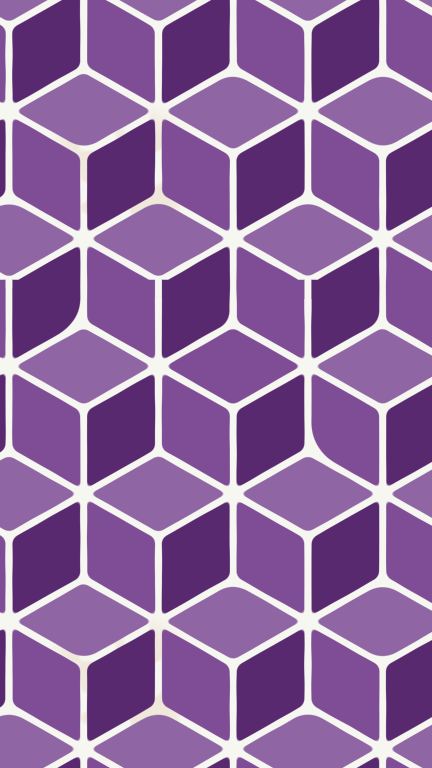
A WebGL 2 fragment shader for this pattern:

```glsl
#version 300 es
precision highp float;
// Tumbling-block lattice of purple rhombi with rounded corners and pale, lightly worn joints.

#define COLUMNS 2.89            // cubes across the canvas width
#define ROW_SCALE 1.0147        // vertical squeeze of the regular lattice
#define ORIGIN vec2(0.06, 0.127)
#define HALF_LINE 0.0232
#define ACUTE_ROUND 0.042
#define OBTUSE_ROUND 0.036
#define SOFT_ROUND 0.098
#define WOBBLE 0.004
#define SEAM_HEIGHT 0.01

uniform vec2 u_resolution;
out vec4 fragColor;

const float H = 0.2886751;      // half height of one rhombus
const float S = 0.8660254;      // row spacing, sin 60
const vec3 LIGHT = vec3(0.56, 0.396, 0.64);
const vec3 MEDIUM = vec3(0.498, 0.298, 0.588);
const vec3 DARK = vec3(0.35, 0.16, 0.44);
const vec3 JOINT = vec3(0.97, 0.97, 0.95);
const vec3 STAIN = vec3(0.94, 0.91, 0.86);

float hash(vec2 p) {
    return fract(sin(dot(p, vec2(127.1, 311.7))) * 43758.5);
}

float noise(vec2 p) {
    vec2 i = floor(p), f = fract(p);
    f = f * f * (3.0 - 2.0 * f);
    return mix(mix(hash(i), hash(i + vec2(1, 0)), f.x),
               mix(hash(i + vec2(0, 1)), hash(i + vec2(1, 1)), f.x), f.y);
}

float smoothMin(float a, float b, float k) {
    float t = max(k - abs(a - b), 0.0) / k;
    return min(a, b) - t * t * k * 0.25;
}

// Corner softness of a rhombus; face is 0 for top, -1 for left, 1 for right.
float cornerRound(vec2 w, float face, float row, float col) {
    if (abs(w.x) > 1.7320508 * abs(w.y)) return ACUTE_ROUND;
    bool outer = w.y > 0.0;
    float phase = mod(row, 4.0);
    if (face == 0.0) {
        bool soft = (phase == 0.0 && outer)
                 || (phase == 1.0 && (outer ? col > 0.0 : col != 1.0));
        return soft ? SOFT_ROUND : OBTUSE_ROUND;
    }
    if (outer && face > 0.0 && row == 4.0) return col == 0.0 ? 0.15 : 0.07;
    if (outer && face < 0.0 && row == 3.0 && col == 2.0) return 0.17;
    return OBTUSE_ROUND;
}

void main() {
    float pixel = COLUMNS / u_resolution.x;
    vec2 q = gl_FragCoord.xy * pixel - ORIGIN;
    q.y *= ROW_SCALE;

    // Nearest hexagon, each one a cube
    vec2 period = vec2(1.0, 2.0 * S);
    vec2 c = q + vec2(0.0, H);
    vec2 idA = floor(c / period + 0.5);
    vec2 idB = floor(c / period) + 0.5;
    vec2 a = c - idA * period, b = c - idB * period;
    bool even = dot(a, a) < dot(b, b);
    vec2 v = even ? a : b;
    vec2 id = even ? idA : idB;
    float row = floor(2.0 * id.y + 0.5);
    float col = floor(id.x);

    // Turn the face under this point into the upright top rhombus
    float face = v.y > abs(v.x) * 0.5773503 ? 0.0 : (v.x < 0.0 ? -1.0 : 1.0);
    vec2 w = v;
    if (face != 0.0) w = vec2(-0.5 * v.x - face * S * v.y, face * S * v.x - 0.5 * v.y);
    w.y -= H;

    // Depth inside the rhombus, with rounded corners
    float e1 = 0.25 - abs(0.5 * w.x + S * w.y);
    float e2 = 0.25 - abs(0.5 * w.x - S * w.y);
    float depth = smoothMin(e1, e2, cornerRound(w, face, row, col));
    depth += WOBBLE * (noise(q * 7.0) - 0.5);

    // Flat cut through one row of joints
    if (row == 4.0 && face != 0.0 && length(v) < 0.12)
        depth = max(depth, min(abs(v.x), SEAM_HEIGHT - v.y + HALF_LINE));

    vec3 fill = face == 0.0 ? LIGHT : (face < 0.0 ? MEDIUM : DARK);
    if (face == 0.0 && row == 3.0 && col == 1.0) fill = MEDIUM;

    // Beige stains around one face, recurring every four rows
    vec2 m = vec2(q.x - 0.75, mod(q.y - 0.5 * S + 2.0 * S, 4.0 * S) - 2.0 * S);
    float stain = (1.0 - smoothstep(0.35, 0.6, length(m)))
                * smoothstep(0.4, 0.6, noise(m * 9.0 + 3.0));
    vec3 joint = mix(JOINT, STAIN, stain);

    float cover = smoothstep(-0.75 * pixel, 0.75 * pixel, depth - HALF_LINE);
    fragColor = vec4(mix(joint, fill, cover), 1.0);
}
```
